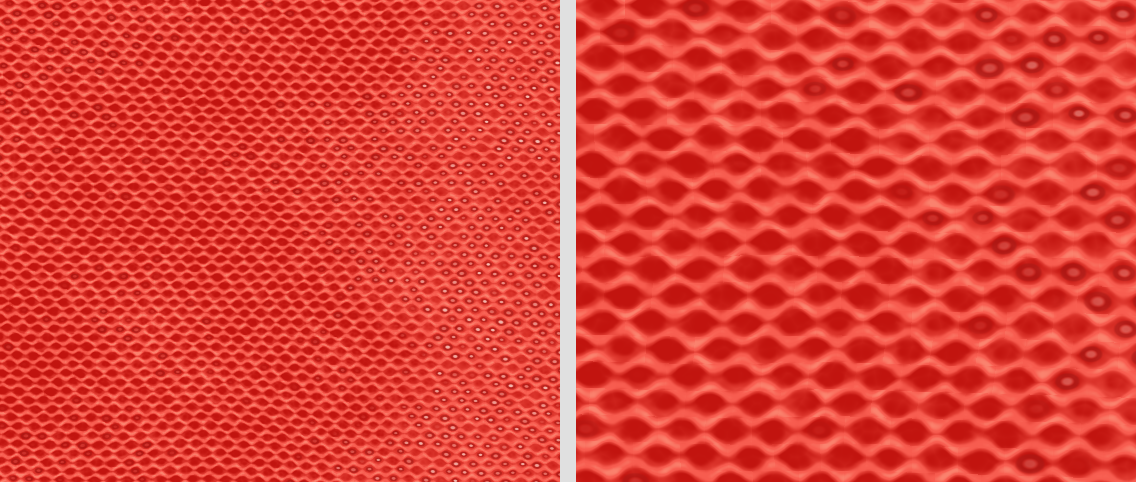
Left, the full canvas; right, a detail of the centre.
Reproduce this texture procedurally as a Shadertoy shader.

```glsl
// Loose red plain-weave cloth: wavy pale threads around staggered dark gaps.

const float TAU = 6.2831853;
const vec2 REPEATS = vec2(35.0, 54.0);        // gaps per row, rows
const vec3 DEEP_RED = vec3(0.76, 0.08, 0.06);
const vec3 MID_RED = vec3(0.86, 0.20, 0.165);
const vec3 CORAL = vec3(0.97, 0.36, 0.31);
const vec3 HIGHLIGHT = vec3(0.98, 0.51, 0.43);
const vec3 GAP_RIM = vec3(0.62, 0.10, 0.09);
const vec3 GAP_LIGHT = vec3(0.95, 0.74, 0.70);

vec2 hash2(vec2 p) {
    vec3 q = fract(p.xyx * vec3(0.1031, 0.1030, 0.0973));
    q += dot(q, q.yzx + 33.33);
    return fract((q.xx + q.yz) * q.zy);
}

// Distance to the nearest scattered point, about 0 to 1.
float cellular(vec2 p) {
    vec2 cell = floor(p);
    float nearest = 2.0;
    for (int j = -1; j <= 1; j++)
    for (int i = -1; i <= 1; i++) {
        vec2 c = cell + vec2(i, j);
        nearest = min(nearest, length(c + hash2(c) - p));
    }
    return nearest;
}

// Smooth drift from layered sines, about -1 to 1.
float drift(vec2 p, float seed) {
    float sum = 0.0, gain = 0.5;
    for (int i = 0; i < 4; i++) {
        sum += gain * sin(p.x + seed + 1.7 * sin(p.y + seed * 1.3));
        p = mat2(1.3, 1.1, -1.1, 1.3) * p + 2.1;
        gain *= 0.55;
    }
    return sum;
}

// Pale ridge (x) and the shadow beneath it (y) from the closest wavy threads.
vec2 threads(vec2 p) {
    vec2 result = vec2(0.0);
    for (int i = -1; i <= 1; i++) {
        float row = floor(p.y + 0.5) + float(i);
        float wave = cos(TAU * (p.x - 0.5 * (row - 1.0)));
        float wobble = 0.07 * sin(p.x * 2.3 + row * 4.1);
        float offset = p.y - row - 0.20 * wave - wobble;
        float width = 0.21 + 0.05 * sin(p.x * 3.7 + row * 2.6);
        float strength = 0.82 + 0.18 * sin(p.x * 5.1 + row * 7.3);
        float ridge = strength * (1.0 - smoothstep(0.0, width * 1.7, abs(offset)));
        float shadow = 1.0 - smoothstep(0.0, 0.22, abs(offset + 0.32));
        result = max(result, vec2(ridge, shadow));
    }
    return result;
}

// Colour ramp from the deep gaps to the lit thread tops.
vec3 clothColor(float height) {
    vec3 c = mix(DEEP_RED, MID_RED, smoothstep(0.0, 0.42, height));
    c = mix(c, CORAL, smoothstep(0.34, 0.78, height));
    return mix(c, HIGHLIGHT, smoothstep(0.78, 1.1, height));
}

void mainImage(out vec4 fragColor, in vec2 fragCoord) {
    vec2 uv = fragCoord / iResolution.xy;

    // Stretch and sag of the weave.
    vec2 p = uv * REPEATS;
    p.y += 1.6 * uv.x + 0.45 * drift(uv * vec2(5.0, 4.0), 1.0);
    p.x += 0.35 * drift(uv * vec2(4.0, 9.0), 4.0);
    p.x += 0.10 * sin(floor(p.y) * 5.7);

    // Staggered gaps, each slightly shifted and resized.
    float row = floor(p.y);
    float column = floor(p.x - 0.5 * row + 0.5);
    vec2 id = vec2(column + row, row);
    vec2 rnd = hash2(id + 80.0);
    vec2 local = vec2(p.x - 0.5 * row - column, p.y - row - 0.5);
    local -= (rnd - 0.5) * vec2(0.18, 0.14);
    float gap = length(local * vec2(2.9, 2.4)) * mix(0.85, 1.2, rnd.y);

    // The cloth thins and pales toward the right.
    float patches = drift(uv * vec2(9.0, 8.0), 7.0);
    float thin = smoothstep(0.50, 0.88, uv.x - 0.14 * (uv.y - 0.5) + 0.10 * patches);
    float upperLeft = smoothstep(0.5, 0.0, length(uv - vec2(0.0, 1.0)));

    // Relief with fibre grain.
    vec2 ridge = threads(p);
    float grain = cellular(p * vec2(3.2, 1.9)) - 0.45;
    float height = 0.06 + 0.38 * smoothstep(0.45, 1.45, gap) + 0.60 * ridge.x;
    height -= 0.12 * ridge.y * (1.0 - ridge.x);
    height += 0.22 * grain + 0.10 * (rnd.x - 0.5) + 0.07 * patches;
    height = mix(height, 0.30 + 0.66 * height, 0.75 * thin);
    height -= 0.10 * smoothstep(0.30, 0.0, length(uv - vec2(0.0, 0.28)));
    vec3 color = clothColor(height);

    // Open gaps: a dark rim with light showing through.
    vec2 chance = hash2(id + 311.0);
    float openness = clamp(0.18 + 0.62 * thin + 0.35 * upperLeft + 0.2 * patches, 0.0, 1.0);
    float isOpen = smoothstep(0.0, 0.25, openness - chance.x);
    float rim = 1.0 - smoothstep(0.08, 0.28, abs(gap - 0.58));
    float core = 1.0 - smoothstep(0.18, 0.50, gap);
    float glow = mix(0.18, 0.45 + 0.55 * chance.y * chance.y, thin);
    color = mix(color, GAP_RIM, 0.50 * rim * isOpen);
    color = mix(color, GAP_LIGHT, core * isOpen * glow);

    fragColor = vec4(clamp(color, 0.0, 1.0), 1.0);
}
```
